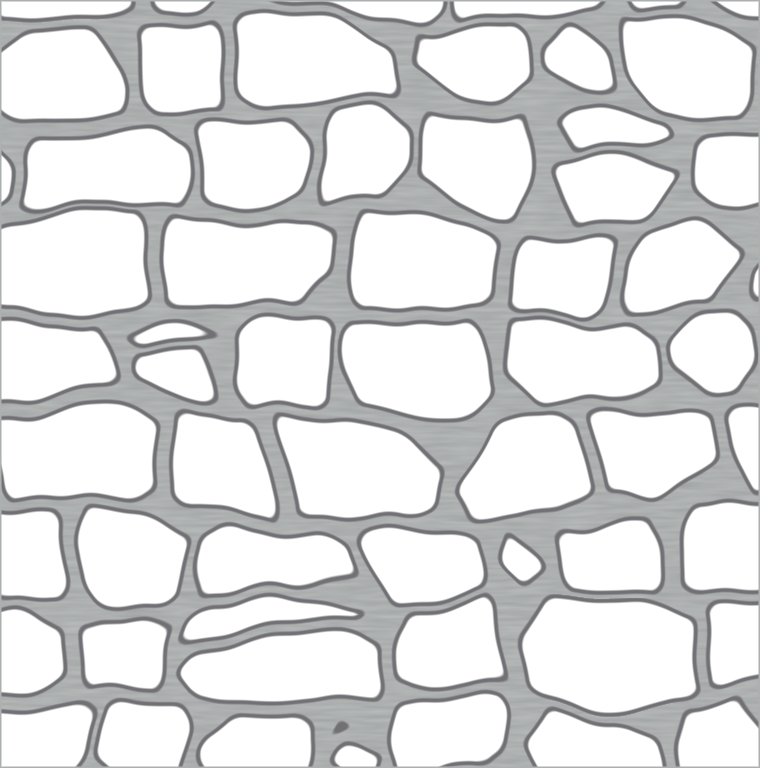
Write a Shadertoy shader that draws this pattern.

```glsl
// Rubble stone wall: white irregular blocks with dark outlines in streaked grey mortar.

const vec3 STONE   = vec3(1.0);
const vec3 MORTAR  = vec3(0.68, 0.69, 0.69);
const vec3 OUTLINE = vec3(0.445, 0.445, 0.46);
const float ROWS = 7.9;          // courses per canvas height
const float LINE_HALF = 0.021;   // half outline width, in courses
const float SOFTNESS = 0.013;    // edge blur, in courses

vec2 hash2(vec2 p) {
    vec3 q = fract(p.xyx * vec3(0.1031, 0.1030, 0.0973));
    q += dot(q, q.yzx + 33.33);
    return fract((q.xx + q.yz) * q.zy);
}

float hash1(vec2 p) { return hash2(p).x; }

float cornerDot(vec2 cell, vec2 offset) {
    float a = 6.2832 * hash1(cell);
    return dot(vec2(cos(a), sin(a)), offset);
}

float gradientNoise(vec2 p) {
    vec2 i = floor(p), f = fract(p);
    vec2 u = f * f * f * (f * (f * 6.0 - 15.0) + 10.0);
    vec2 e = vec2(0.0, 1.0);
    return mix(mix(cornerDot(i, f), cornerDot(i + e.yx, f - e.yx), u.x),
               mix(cornerDot(i + e, f - e), cornerDot(i + 1.0, f - 1.0), u.x), u.y);
}

float smoothMin(float a, float b, float k) {
    float h = max(k - abs(a - b), 0.0) / k;
    return min(a, b) - h * h * k * 0.25;
}

// Wavy bed joint below a course
float bedJoint(float x, float row) {
    return row + 0.42 * gradientNoise(vec2(x * 0.55, row * 3.7 + 0.4))
               + 0.10 * gradientNoise(vec2(x * 1.9, row * 5.3 + 20.4));
}

// Slanted upright joint at the left of a column
float sideJoint(float y, float row, float column, float width) {
    vec2 h = hash2(vec2(column + 31.0, row + 57.0));
    float slant = (h.y - 0.5) * 0.5;
    float wobble = 0.09 * gradientNoise(vec2(y * 1.6, column * 3.3 + row * 7.7));
    return (column + (h.x - 0.5) * 0.58) * width + slant * (y - row - 0.5) + wobble;
}

// Distance to a randomly angled cut across one corner
float cornerCut(vec2 sides, vec2 seed) {
    vec2 h = hash2(seed);
    float angle = mix(0.4, 1.17, h.x);
    return dot(sides, vec2(cos(angle), sin(angle))) - 0.03 - 0.25 * h.y * h.y;
}

// Signed distance to the stone outline, positive inside
float stoneDistance(vec2 p) {
    // Find the course
    float row = floor(p.y);
    if (p.y < bedJoint(p.x, row)) row -= 1.0;
    else if (p.y >= bedJoint(p.x, row + 1.0)) row += 1.0;

    // Find the stone within the course
    float width = mix(1.15, 1.65, hash1(vec2(row + 11.0, 4.0)));
    float x = p.x + 5.0 * hash1(vec2(row + 23.0, 9.0));
    float column = floor(x / width);
    if (x < sideJoint(p.y, row, column, width)) column -= 1.0;
    else if (x >= sideJoint(p.y, row, column + 1.0, width)) column += 1.0;

    vec2 id = vec2(column, row) + 40.0;
    vec2 across = vec2(x - sideJoint(p.y, row, column, width),
                       sideJoint(p.y, row, column + 1.0, width) - x);
    vec2 upright = vec2(p.y - bedJoint(p.x, row),
                        bedJoint(p.x, row + 1.0) - p.y);

    // A few stones carry a thin levelling stone on top
    if (hash1(id + 71.0) > 0.93) {
        float cut = 0.66 * (upright.x + upright.y) + 0.08 * (across.x - across.y);
        if (upright.x > cut) {
            upright.x -= cut;
            id += 0.37;
        } else upright.y = cut - upright.x;
    }

    // Uneven joint thickness on each side
    across -= 0.028 + 0.085 * hash2(id + 3.0);
    upright -= 0.022 + 0.075 * hash2(id + 17.0);

    float d = smoothMin(min(across.x, across.y), min(upright.x, upright.y), 0.10);
    for (int i = 0; i < 4; i++) {
        vec2 corner = vec2(i % 2 == 0 ? across.x : across.y,
                           i < 2 ? upright.x : upright.y);
        d = smoothMin(d, cornerCut(corner, id + 13.0 * float(i + 1)), 0.07);
    }
    return d;
}

vec3 mortarColor(vec2 uv) {
    float streak = gradientNoise(uv * vec2(14.0, 170.0))
                 + 0.6 * gradientNoise(uv * vec2(35.0, 260.0) + 7.3);
    return MORTAR + 0.05 * streak;
}

void mainImage(out vec4 fragColor, in vec2 fragCoord) {
    vec2 uv = fragCoord / iResolution.y;
    float pixel = 1.0 / iResolution.y;
    float d = stoneDistance(uv * ROWS + vec2(0.0, 0.3));

    // Mortar, stone fill, then outline
    float blur = max(SOFTNESS, 0.75 * pixel * ROWS);
    vec3 color = mix(mortarColor(uv), STONE, smoothstep(-blur, blur, d));
    float line = 1.0 - smoothstep(LINE_HALF - blur, LINE_HALF + blur, abs(d));
    color = mix(color, OUTLINE, line);

    // Thin frame
    vec2 margin = min(uv, iResolution.xy / iResolution.y - uv);
    float frame = 1.0 - smoothstep(0.001, 0.001 + 1.5 * pixel, min(margin.x, margin.y));
    fragColor = vec4(mix(color, MORTAR, frame), 1.0);
}
```
